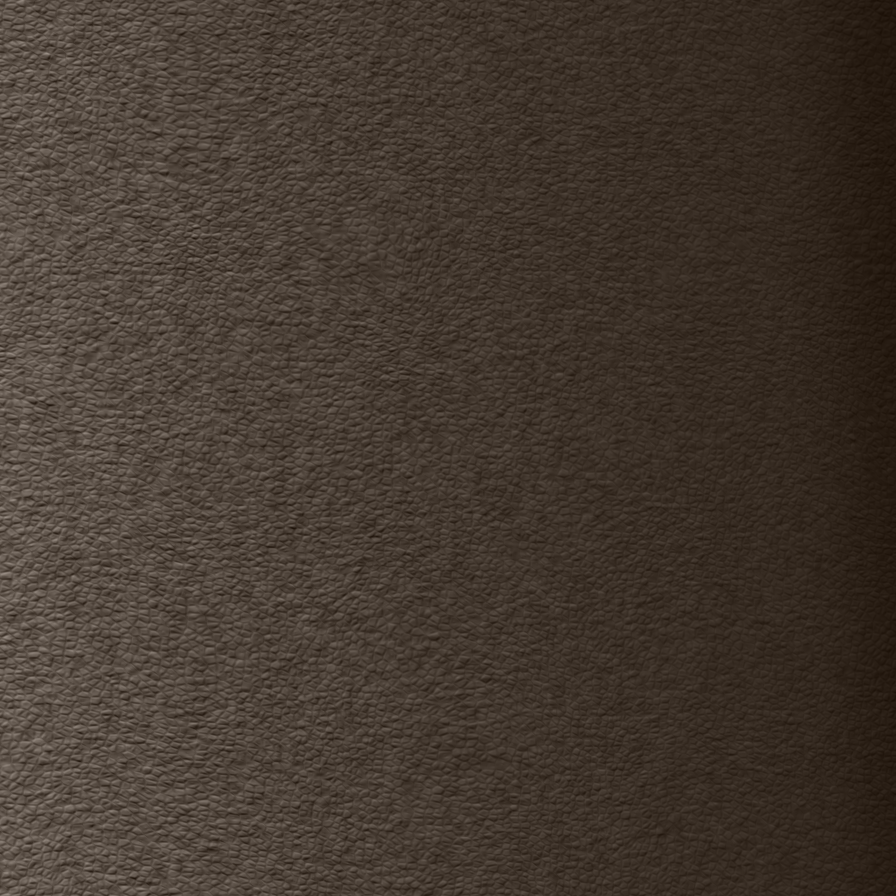
Reproduce this texture procedurally as a three.js fragment shader.

```glsl
varying vec2 vUv;

#define GRAIN_COUNT vec2(92.0, 142.0)
#define GRAIN_JITTER 0.95
#define LIGHT_STEP vec2(-0.0008, 0.0019)
#define RELIEF_GAIN 0.50
#define CREASE_GAIN 0.20
#define THREAD_GAIN 0.11
#define MOTTLE_GAIN 0.025
#define LEFT_LEVEL 0.374
#define FALLOFF 0.72
#define BROWN_SHIFT vec3(0.0, 0.043, 0.079)

vec2 hash2(vec2 cell) {
  vec3 q = fract(cell.xyx * vec3(0.1031, 0.1030, 0.0973));
  q += dot(q, q.yzx + 33.33);
  return fract((q.xx + q.yz) * q.zy);
}

float valueNoise(vec2 p) {
  vec2 cell = floor(p);
  vec2 f = fract(p);
  f = f * f * (3.0 - 2.0 * f);
  float low = mix(hash2(cell).x, hash2(cell + vec2(1.0, 0.0)).x, f.x);
  float high = mix(hash2(cell + vec2(0.0, 1.0)).x, hash2(cell + 1.0).x, f.x);
  return mix(low, high, f.y);
}

// Distance from the crease between the two nearest grains
float creaseDistance(vec2 p) {
  vec2 cell = floor(p);
  float nearest = 8.0;
  float second = 8.0;
  for (int j = -1; j <= 1; j++) {
    for (int i = -1; i <= 1; i++) {
      vec2 neighbor = cell + vec2(float(i), float(j));
      vec2 center = neighbor + 0.5 + GRAIN_JITTER * (hash2(neighbor) - 0.5);
      float d = length(p - center);
      second = min(second, max(nearest, d));
      nearest = min(nearest, d);
    }
  }
  return second - nearest;
}

// Wavy grain coordinates, packed tighter toward the right
vec2 grainSpace(vec2 uv) {
  vec2 wave = vec2(valueNoise(uv * 7.0), valueNoise(uv * 9.0 + 40.0)) - 0.5;
  vec2 p = uv + 0.02 * wave;
  p.x += 0.18 * p.x * p.x;
  p.y += 0.04 * p.x;
  return p * GRAIN_COUNT;
}

// Pebbles broken up by two layers of irregular flecks
float grainHeight(vec2 uv) {
  vec2 p = grainSpace(uv);
  float pebble = smoothstep(0.0, 0.55, creaseDistance(p));
  float fleck = valueNoise(p * vec2(1.0, 1.25) + 17.0);
  float fiber = valueNoise(p * vec2(1.9, 2.1) + 53.0);
  return 0.45 * pebble + 0.9 * fleck + 0.45 * fiber;
}

void main() {
  // Side light fading to the right, with a narrow dark right edge
  float across = vUv.x + 0.05 * (vUv.y - 0.5);
  float level = LEFT_LEVEL * exp(-FALLOFF * across);
  level *= 1.0 - 0.24 * smoothstep(0.88, 1.02, across);

  // Embossed grain and its dark creases
  float height = grainHeight(vUv);
  float relief = height - grainHeight(vUv + LIGHT_STEP);
  float crease = height - 0.86;

  // Short upright threads and faint uneven patches
  vec2 p = grainSpace(vUv);
  float thread = valueNoise(p * vec2(1.1, 0.28) + 71.0) - 0.5;
  float mottle = valueNoise(vUv * vec2(26.0, 20.0))
    + valueNoise(vUv * vec2(60.0, 48.0) + 9.0) - 1.0;

  float shade = RELIEF_GAIN * relief + CREASE_GAIN * crease
    + THREAD_GAIN * thread + MOTTLE_GAIN * mottle;
  level *= 1.0 + shade * mix(1.1, 0.55, smoothstep(0.1, 1.0, vUv.x));

  gl_FragColor = vec4(max(vec3(level) - BROWN_SHIFT, 0.0), 1.0);
}
```
